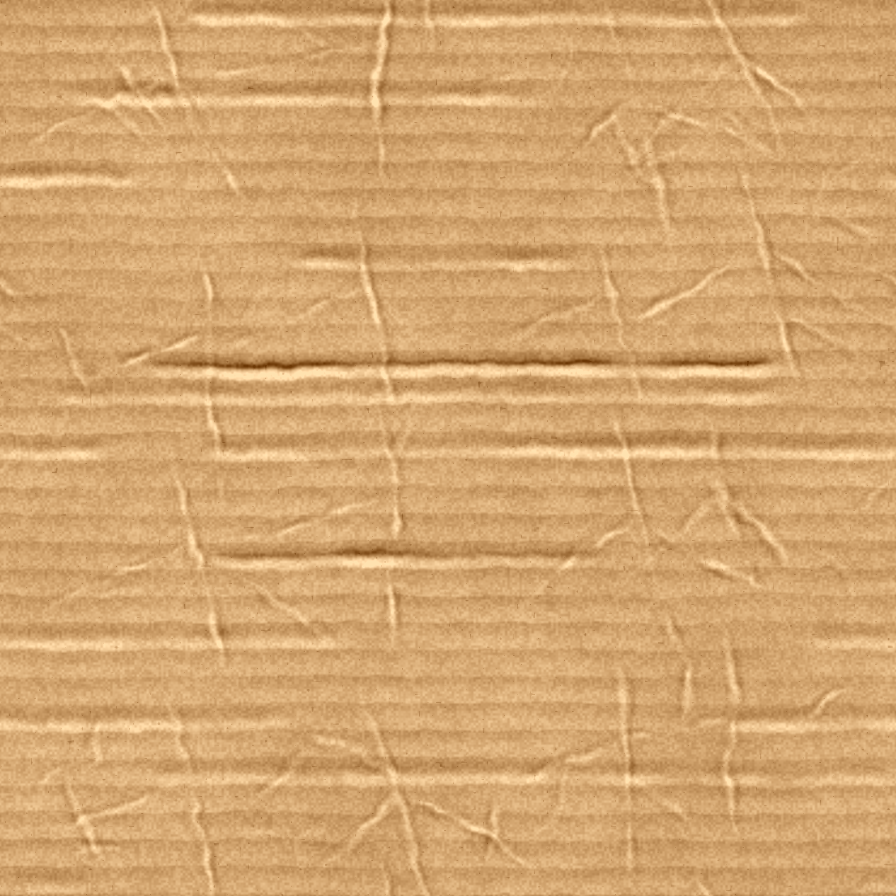
Reproduce this texture procedurally as a Shadertoy shader.

```glsl
// Crumpled corrugated cardboard: fine horizontal ribs, long folds, branching creases and paper grain.

float hash(vec2 p) {
    vec3 q = fract(p.xyx * vec3(0.1031, 0.1030, 0.0973));
    q += dot(q, q.yzx + 33.33);
    return fract((q.x + q.y) * q.z);
}

// Value noise that wraps after "cells" cells in each direction
float noise(vec2 uv, vec2 cells) {
    vec2 p = uv * cells, i = floor(p), f = fract(p);
    f = f * f * (3.0 - 2.0 * f);
    vec2 a = mod(i, cells), b = mod(i + 1.0, cells);
    return mix(mix(hash(a), hash(vec2(b.x, a.y)), f.x),
               mix(hash(vec2(a.x, b.y)), hash(b), f.x), f.y);
}

float bump(float d, float width) {
    return exp(-d * d / (width * width));
}

vec2 wrapped(vec2 d) {
    return fract(d + 0.5) - 0.5;
}

// Lit ridge with a shaded flank, centred on "centre"; "wear" thins and breaks it
float crease(vec2 p, vec2 centre, vec2 span, float bend, float wear) {
    vec2 q = wrapped(p - centre);
    float t = dot(q, span) / dot(span, span);
    float d = (span.x * q.y - span.y * q.x) / length(span);
    d += bend * (t * t - 0.08);
    float fade = smoothstep(0.5, 0.25, abs(t)) * (0.15 + 1.15 * wear);
    return fade * (0.16 * bump(d, mix(0.0022, 0.0044, wear)) - 0.11 * bump(d - 0.0065, 0.0042)
                   - 0.04 * bump(d + 0.008, 0.005));
}

// Gentle saw profile: each rib brightens downwards, then drops to shadow
float ribs(vec2 p) {
    float y = p.y * 33.0;
    float down = 1.0 - fract(y);
    float row = mod(floor(y), 33.0);
    float depth = 0.35 + 0.95 * noise(vec2(p.x, (row + 0.5) / 33.0), vec2(9.0, 33.0));
    float profile = smoothstep(0.0, 0.7, down) - smoothstep(0.88, 1.0, down);
    return depth * (0.08 * profile - 0.042);
}

// Long horizontal folds that sit on the ribs
float folds(vec2 p) {
    float shade = 0.0;
    for (int i = 0; i < 12; i++) {
        float k = float(i);
        float pick = hash(vec2(k, 7.0)), force = hash(vec2(k, 19.0));
        float y = (floor((k + 0.1 + 0.8 * pick) / 12.0 * 33.0) + 0.25) / 33.0;
        float reach = mix(0.08, 0.46, hash(vec2(k, 31.0)));
        vec2 q = wrapped(p - vec2(hash(vec2(k, 43.0)), y));
        float worn = noise(vec2(p.x, k / 12.0), vec2(17.0, 12.0));
        float fade = smoothstep(reach, reach - 0.03, abs(q.x)) * (0.35 + worn);
        float lit = 0.14 * bump(q.y, mix(0.0045, 0.0065, worn));
        float dark = 0.10 * bump(q.y - 0.013, 0.0065);
        float gash = 0.20 * smoothstep(0.7, 0.9, force) * bump(q.y - 0.010, 0.0032);
        shade += fade * mix(0.5, 1.15, force) * (lit - dark - gash);
    }
    return shade;
}

// Knots stacked in four columns, each with a steep crease and side branches
float creases(vec2 p, float wear) {
    float columns[4] = float[4](0.21, 0.42, 0.70, 0.83);
    float shade = 0.0;
    for (int c = 0; c < 4; c++)
    for (int r = 0; r < 4; r++) {
        vec2 id = vec2(float(c), float(r));
        float a = hash(id + 3.7), b = hash(id + 51.3), e = hash(id + 87.9);
        vec2 knot = vec2(columns[c] + 0.05 * (a - 0.5),
                         (id.y + 0.3 + 0.4 * b + 0.12 * id.x) / 4.0);

        // Steep crease leaning right as it falls
        vec2 fall = vec2(mix(0.01, 0.12, e), -mix(0.22, 0.36, a));
        shade += mix(0.5, 1.1, b) * crease(p, knot + 0.1 * fall, fall, 0.06 * (a - 0.5), wear);

        // Branches to the lower left and, now and then, lower right
        vec2 left = vec2(mix(0.08, 0.22, b), mix(0.04, 0.13, e));
        shade += mix(0.4, 1.1, a) * crease(p, knot - 0.45 * left, left, 0.06 * (e - 0.5), wear);
        vec2 right = vec2(-mix(0.06, 0.22, a), mix(0.07, 0.16, b));
        shade += smoothstep(0.35, 0.75, e) * crease(p, knot - 0.5 * right, right, 0.07 * (b - 0.5), wear);
    }
    // Short faint wrinkles scattered over the sheet
    for (int i = 0; i < 44; i++) {
        vec2 id = vec2(float(i), 5.0);
        float turn = 3.14 * hash(id + 61.0);
        vec2 span = mix(0.04, 0.13, hash(id + 23.0)) * vec2(cos(turn), sin(turn));
        vec2 centre = vec2(hash(id), hash(id + 11.0));
        shade += mix(0.2, 0.7, hash(id + 37.0)) * crease(p, centre, span, 0.03 * sin(4.0 * turn), wear);
    }
    return shade;
}

void mainImage(out vec4 fragColor, in vec2 fragCoord) {
    vec2 uv = fragCoord / iResolution.xy;

    // Uneven sheet: broad sag plus small kinks
    vec2 sag = vec2(noise(uv, vec2(9.0)), noise(uv + 0.37, vec2(9.0))) - 0.5;
    vec2 kink = vec2(noise(uv, vec2(58.0)), noise(uv + 0.61, vec2(58.0))) - 0.5;
    vec2 bent = uv + 0.022 * sag + 0.0075 * kink;
    vec2 flatter = uv + vec2(0.0, 0.005 * sag.y + 0.004 * kink.y);

    float wear = smoothstep(0.1, 0.9, noise(uv + 0.29, vec2(34.0)));
    float shade = ribs(flatter) + folds(flatter) + creases(bent, wear);

    // Stains, pulp mottling, fine grain and specks
    shade += 0.05 * (noise(uv, vec2(5.0, 8.0)) - 0.5) + 0.04 * (noise(uv, vec2(24.0, 60.0)) - 0.5);
    shade += 0.04 * (noise(uv, vec2(150.0)) - 0.5) + 0.11 * (noise(uv, vec2(370.0)) - 0.5);
    shade -= 0.12 * smoothstep(0.93, 1.0, noise(uv + 0.17, vec2(210.0)));

    // Soft limits keep highlights creamy and shadows brown
    shade = clamp(shade + 0.006, -0.40, 0.22);
    vec3 tint = shade > 0.0 ? vec3(0.92, 1.10, 1.15) : vec3(1.0, 1.07, 1.05);
    fragColor = vec4(clamp(vec3(0.825, 0.645, 0.434) + shade * tint, 0.0, 1.0), 1.0);
}
```
